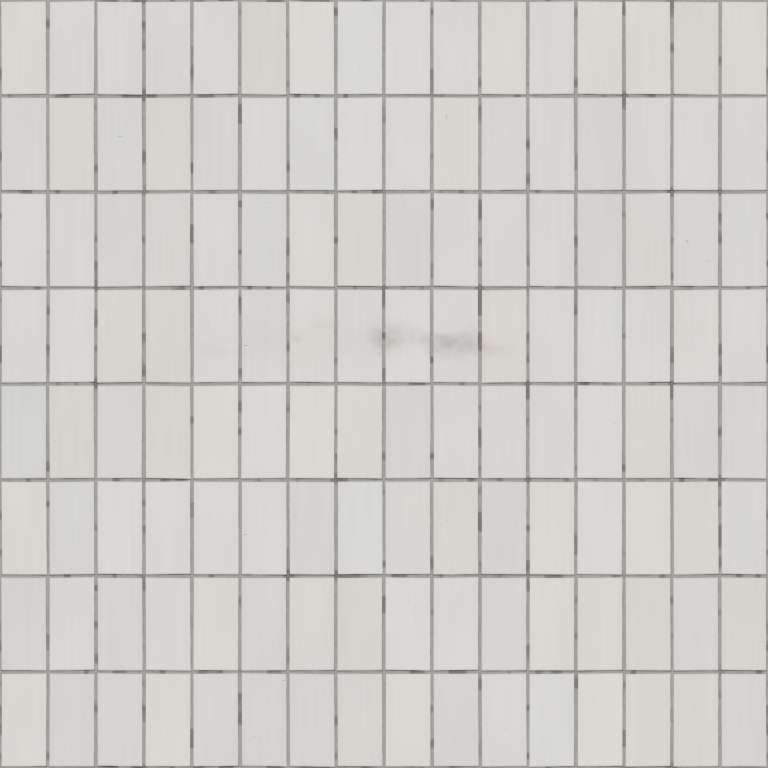
This texture is drawn by a Shadertoy shader. Its source:

```glsl
// Wall of upright off-white glazed tiles, 16 by 8, with thin grey joints and light grime.

float hash(vec2 p) {
    vec3 q = fract(vec3(p.xyx) * vec3(0.1031, 0.1030, 0.0973));
    q += dot(q, q.yzx + 33.33);
    return fract((q.x + q.y) * q.z);
}

// Value noise that wraps over the unit square; freq holds whole numbers.
float noise(vec2 uv, vec2 freq, float seed) {
    vec2 p = uv * freq;
    vec2 i = floor(p), f = fract(p);
    f = f * f * (3.0 - 2.0 * f);
    vec2 a = mod(i, freq) + seed, b = mod(i + 1.0, freq) + seed;
    return mix(mix(hash(a), hash(vec2(b.x, a.y)), f.x),
               mix(hash(vec2(a.x, b.y)), hash(b), f.x), f.y);
}

float boxDistance(vec2 p, vec2 halfSize) {
    vec2 d = abs(p) - halfSize;
    return length(max(d, 0.0)) + min(max(d.x, d.y), 0.0);
}

void mainImage(out vec4 fragColor, in vec2 fragCoord) {
    vec2 uv = fragCoord / iResolution.xy;
    float pixel = 1.0 / iResolution.y;
    vec2 grid = vec2(16.0, 8.0);
    vec2 cell = mod(floor(uv * grid), grid);
    vec2 local = (fract(uv * grid) - 0.5) / grid;
    vec2 halfTile = 0.5 / grid - 0.0022;

    // Each tile sits slightly crooked and off centre
    vec2 skew = vec2(hash(cell + 11.0), hash(cell + 37.0)) - 0.5;
    vec2 shift = vec2(hash(cell + 53.0), hash(cell + 71.0)) - 0.5;
    vec2 tilePos = local + local.yx * skew * vec2(0.014, 0.036) + shift * 0.0007;
    float edge = boxDistance(tilePos, halfTile);

    // Glaze: tone per tile, warm or cool tint, vertical streaks and soft clouds
    vec3 glaze = vec3(0.846, 0.838, 0.826);
    glaze += (hash(cell + 91.0) - 0.5) * 0.022;
    glaze += (hash(cell + 113.0) - 0.5) * vec3(0.012, 0.0, -0.016);
    glaze += (noise(uv, vec2(192.0, 12.0), 5.0) - 0.5) * 0.010;
    glaze += (noise(uv, vec2(20.0, 14.0), 19.0) - 0.5) * 0.012;
    glaze -= 0.022 * smoothstep(-0.0035, 0.0, edge);

    // Faint smudged band across the middle, fading out sideways
    float band = exp(-pow((uv.y - 0.555) / 0.018, 2.0))
               * smoothstep(0.22, 0.38, uv.x) * smoothstep(0.72, 0.55, uv.x);
    float smudge = smoothstep(0.45, 0.9, noise(uv, vec2(26.0, 50.0), 41.0))
                 * (0.4 + 0.6 * noise(uv, vec2(160.0), 67.0));
    glaze -= band * (0.012 + 0.13 * smudge) * vec3(0.9, 1.0, 1.05);

    // Rare small specks
    glaze -= 0.10 * smoothstep(0.965, 1.0, noise(uv, vec2(220.0), 83.0))
           * smoothstep(0.6, 0.8, noise(uv, vec2(24.0), 29.0));

    // Grout: grainy grey, with dark dirt in patches
    float grain = noise(uv, vec2(384.0), 7.0) - 0.5;
    vec3 grout = vec3(0.645, 0.635, 0.622) + grain * 0.05;
    float dirt = smoothstep(0.68, 0.95, noise(uv, vec2(80.0, 64.0), 59.0));
    grout -= dirt * vec3(0.13, 0.15, 0.15);

    vec3 color = mix(glaze, grout, smoothstep(-0.7 * pixel, 0.7 * pixel, edge));

    // Uneven shadow line under the lower edge of every tile
    float underside = exp(-pow((tilePos.y + halfTile.y + 0.0004) / 0.0011, 2.0));
    underside *= 1.0 - smoothstep(0.0, 0.0015, abs(tilePos.x) - halfTile.x);
    float wear = noise(uv, vec2(56.0, 8.0), 23.0);
    color -= underside * mix(0.06, 0.19, wear) * vec3(0.96, 1.0, 1.0);

    // Thin weaker shadow down the right side
    float side = exp(-pow((tilePos.x - halfTile.x - 0.0003) / 0.0009, 2.0));
    side *= 1.0 - smoothstep(0.0, 0.0015, abs(tilePos.y) - halfTile.y);
    color -= side * 0.07 * noise(uv, vec2(16.0, 72.0), 47.0);

    fragColor = vec4(color, 1.0);
}
```
